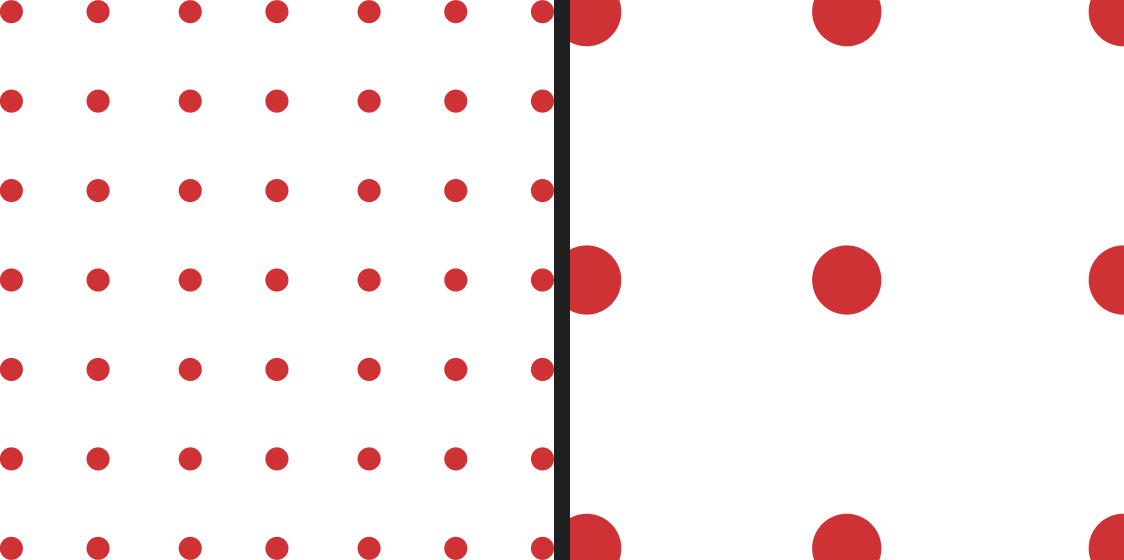
Left, the full canvas; right, a detail of the centre.
A Shadertoy shader for this pattern:

```glsl
// Seven by seven grid of flat red dots on white, touching the canvas edges.
// Rows are evenly pitched; columns have two slightly wider gaps.
// Each pixel takes the distance to the nearest dot and smooths its rim.

// Column centre in canvas heights: the second and fourth gaps are wider.
float columnCentre(float column) {
    return 0.0203 + 0.1548 * column + 0.0098 * min(floor(column / 2.0), 2.0);
}

// Row centre nearest to y, in canvas heights.
float nearestRowCentre(float y) {
    float row = clamp(round((y - 0.0208) / 0.15973), 0.0, 6.0);
    return 0.0208 + 0.15973 * row;
}

// Signed distance to the closest dot of the grid.
float dotGridDistance(vec2 p) {
    float dy = p.y - nearestRowCentre(p.y);
    float nearest = 1e3;
    for (int column = 0; column < 7; column++) {
        float dx = p.x - columnCentre(float(column));
        nearest = min(nearest, length(vec2(dx, dy)));
    }
    return nearest - 0.0206;
}

void mainImage(out vec4 fragColor, in vec2 fragCoord) {
    vec2 p = fragCoord / iResolution.y;
    float pixel = 1.0 / iResolution.y;

    // Dot coverage over about one pixel of rim
    float coverage = clamp(0.5 - dotGridDistance(p) / pixel, 0.0, 1.0);

    vec3 paper = vec3(1.0);
    vec3 red = vec3(0.808, 0.196, 0.208);
    fragColor = vec4(mix(paper, red, coverage), 1.0);
}
```
